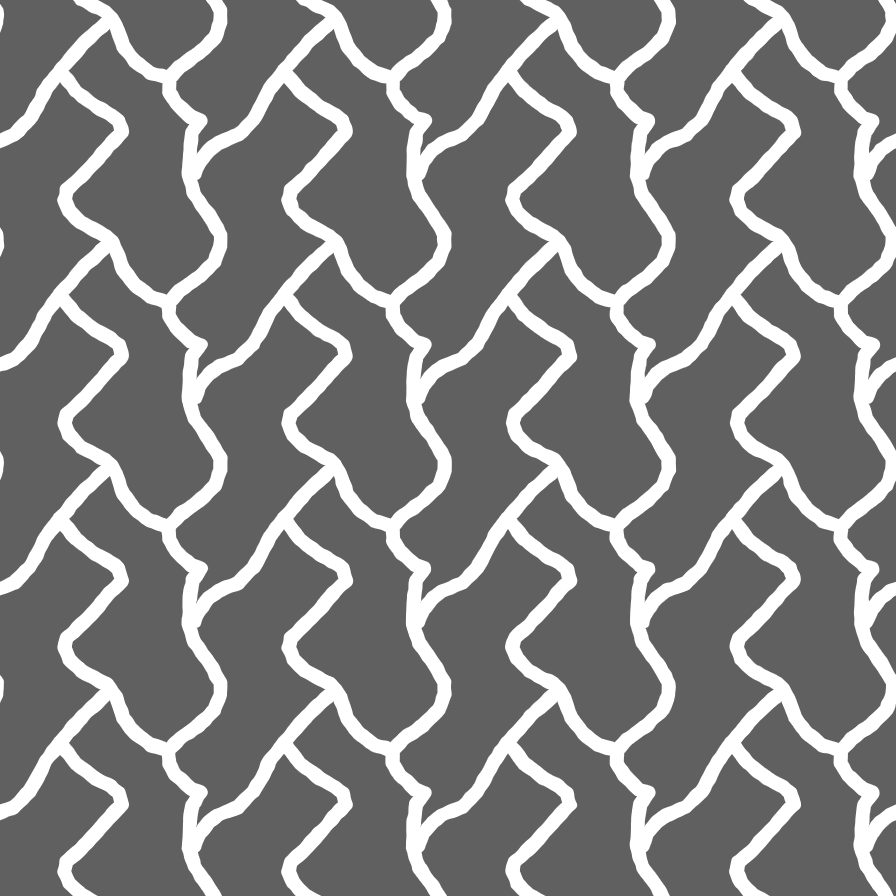
A Shadertoy shader for this pattern:

```glsl
// Interlocking cells outlined by wavy hand-drawn white strokes on grey, 4 x 4 repeats.
// Three polylines form one cell; each segment is measured to its nearest wrapped copy,
// and a little wrapping noise roughens the stroke edges.

const float REPEATS = 4.0;
const float CELL = 191.0;         // drawing units along one repeat
const float HALF_WIDTH = 6.0;     // stroke radius in drawing units
const float ROUGHNESS = 1.2;      // edge wobble in drawing units
const float NOISE_GRID = 120.0;   // noise cells across the canvas
const vec3 GROUND = vec3(0.378);
const vec3 STROKE = vec3(1.0);
const int POINTS = 16;

// Winding line that runs from cell to cell down the canvas
const vec2 SPINE[POINTS] = vec2[POINTS](
    vec2(-47, 124), vec2(-47, 113), vec2(-41, 103), vec2(-28, 91),
    vec2(-20, 88), vec2(-27, 78), vec2(-29, 65), vec2(-30, 41),
    vec2(-25, 25), vec2(-13, 8), vec2(-3, -9), vec2(-3, -19),
    vec2(-8, -32), vec2(-21, -45), vec2(-38, -57), vec2(-47, -67));

// Rising branch that peaks and falls to the next spine
const vec2 ARCH[POINTS] = vec2[POINTS](
    vec2(-25, 43), vec2(-21, 53), vec2(-13, 63), vec2(-5, 69),
    vec2(12, 76), vec2(25, 89), vec2(32, 101), vec2(39, 115),
    vec2(52, 132), vec2(71, 154), vec2(95, 176), vec2(99, 169),
    vec2(105, 152), vec2(115, 139), vec2(128, 129), vec2(144, 124));

// Zigzag that leaves the arch and meets the peak below
const vec2 ZIGZAG[POINTS] = vec2[POINTS](
    vec2(51, 131), vec2(65, 113), vec2(82, 100), vec2(95, 93),
    vec2(101, 88), vec2(104, 78), vec2(95, 69), vec2(84, 56),
    vec2(69, 40), vec2(57, 29), vec2(55, 21), vec2(59, 11),
    vec2(69, 1), vec2(82, -6), vec2(90, -10), vec2(95, -15));

float hash(vec2 p) {
    return fract(sin(dot(p, vec2(127.1, 311.7))) * 43758.5453);
}

// Value noise that wraps after the given number of cells
float wrappedNoise(vec2 p, float period) {
    vec2 cell = floor(p);
    vec2 f = fract(p);
    f = f * f * (3.0 - 2.0 * f);
    vec2 lo = mod(cell, period);
    vec2 hi = mod(cell + 1.0, period);
    return mix(mix(hash(lo), hash(vec2(hi.x, lo.y)), f.x),
               mix(hash(vec2(lo.x, hi.y)), hash(hi), f.x), f.y);
}

// Distance to the nearest repeat of a segment
float wrappedSegment(vec2 p, vec2 a, vec2 b, float period) {
    vec2 halfSpan = 0.5 * (b - a);
    vec2 q = p - 0.5 * (a + b);
    q -= period * floor(q / period + 0.5);
    float t = clamp(dot(q, halfSpan) / dot(halfSpan, halfSpan), -1.0, 1.0);
    return length(q - halfSpan * t);
}

float wrappedPath(vec2 p, vec2 path[POINTS], float period) {
    float d = period;
    for (int i = 0; i < POINTS - 1; i++) {
        d = min(d, wrappedSegment(p, path[i], path[i + 1], period));
    }
    return d;
}

void mainImage(out vec4 fragColor, in vec2 fragCoord) {
    vec2 uv = fragCoord / iResolution.xy;
    vec2 p = uv * REPEATS * CELL;
    float pixel = REPEATS * CELL / min(iResolution.x, iResolution.y);

    // Outline of the cells
    float d = wrappedPath(p, SPINE, CELL);
    d = min(d, wrappedPath(p, ARCH, CELL));
    d = min(d, wrappedPath(p, ZIGZAG, CELL));

    // Uneven stroke edge
    float wobble = ROUGHNESS * (wrappedNoise(uv * NOISE_GRID, NOISE_GRID) - 0.5);
    float ink = clamp(0.5 - (d - HALF_WIDTH - wobble) / pixel, 0.0, 1.0);

    fragColor = vec4(mix(GROUND, STROKE, ink), 1.0);
}
```
